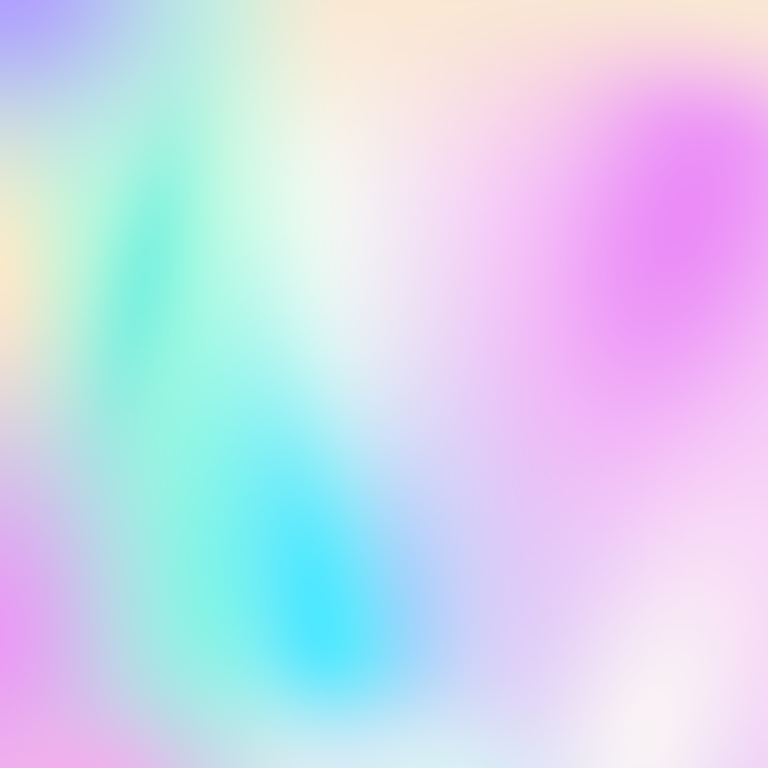
A Shadertoy shader for this background:

```glsl
// Soft elliptical falloff; lean shifts the axis sideways with height
float glow(vec2 p, vec2 centre, vec2 radius, float lean) {
    vec2 d = p - centre;
    d.x -= lean * d.y;
    d /= radius;
    return exp(-dot(d, d));
}

// Pale centre turning to lilac on the right, under a peach top edge
vec3 backdrop(vec2 p) {
    vec3 lilac = mix(vec3(0.89, 0.80, 0.97), vec3(0.97, 0.82, 0.97),
                     smoothstep(0.25, 0.75, p.y + 1.5 * (p.x - 0.65)));
    vec3 col = mix(vec3(0.97, 0.98, 0.95), lilac, smoothstep(0.38, 0.70, p.x));
    return mix(col, vec3(0.98, 0.91, 0.82), smoothstep(0.70, 1.05, p.y));
}

// Magenta cloud, white corner light and periwinkle haze
vec3 rightSide(vec3 col, vec2 p) {
    float topFade = 1.0 - smoothstep(0.82, 1.02, p.y + 0.25 * (p.x - 0.88));
    float magenta = glow(p, vec2(0.89, 0.72), vec2(0.17, 0.30), 0.25);
    col = mix(col, vec3(0.92, 0.55, 0.97), magenta * topFade);
    col = mix(col, vec3(0.98, 0.95, 0.96), glow(p, vec2(0.84, 0.04), vec2(0.13, 0.26), 0.3));
    return mix(col, vec3(0.75, 0.80, 0.98), glow(p, vec2(0.53, 0.20), vec2(0.11, 0.22), 0.0));
}

// Mint veil with a teal streak, then the cyan pool
vec3 mintAndCyan(vec3 col, vec2 p) {
    vec3 mint = mix(vec3(0.62, 0.99, 0.87), vec3(0.74, 0.99, 0.87), smoothstep(0.4, 0.9, p.y));
    col = mix(col, mint, 1.0 - smoothstep(0.20, 0.46, p.x));
    col = mix(col, vec3(0.50, 0.99, 0.88), 0.8 * glow(p, vec2(0.27, 0.24), vec2(0.10, 0.20), 0.0));
    col = mix(col, vec3(0.45, 0.95, 0.87), 0.85 * glow(p, vec2(0.18, 0.62), vec2(0.06, 0.20), 0.2));
    float cyan = glow(p, vec2(0.415, 0.19), vec2(0.11, 0.30), -0.18);
    col = mix(col, vec3(0.30, 0.91, 1.0), cyan * smoothstep(-0.08, 0.17, p.y));
    return mix(col, vec3(0.85, 0.95, 0.96), glow(p, vec2(0.56, -0.03), vec2(0.17, 0.11), 0.0));
}

// Yellow, pink and violet light entering from the left
vec3 leftEdge(vec3 col, vec2 p) {
    col = mix(col, vec3(0.99, 0.94, 0.78), glow(p, vec2(-0.01, 0.63), vec2(0.095, 0.24), 0.0));
    col = mix(col, vec3(0.92, 0.60, 0.96), glow(p, vec2(-0.02, 0.16), vec2(0.17, 0.30), 0.0));
    col = mix(col, vec3(0.96, 0.68, 0.93), glow(p, vec2(0.08, -0.03), vec2(0.22, 0.12), 0.0));
    return mix(col, vec3(0.69, 0.62, 1.0), glow(p, vec2(0.0, 1.03), vec2(0.20, 0.18), 0.0));
}

void mainImage(out vec4 fragColor, in vec2 fragCoord) {
    vec2 p = fragCoord / iResolution.xy;
    vec3 col = backdrop(p);
    col = rightSide(col, p);
    col = mintAndCyan(col, p);
    col = leftEdge(col, p);
    fragColor = vec4(col, 1.0);
}
```
